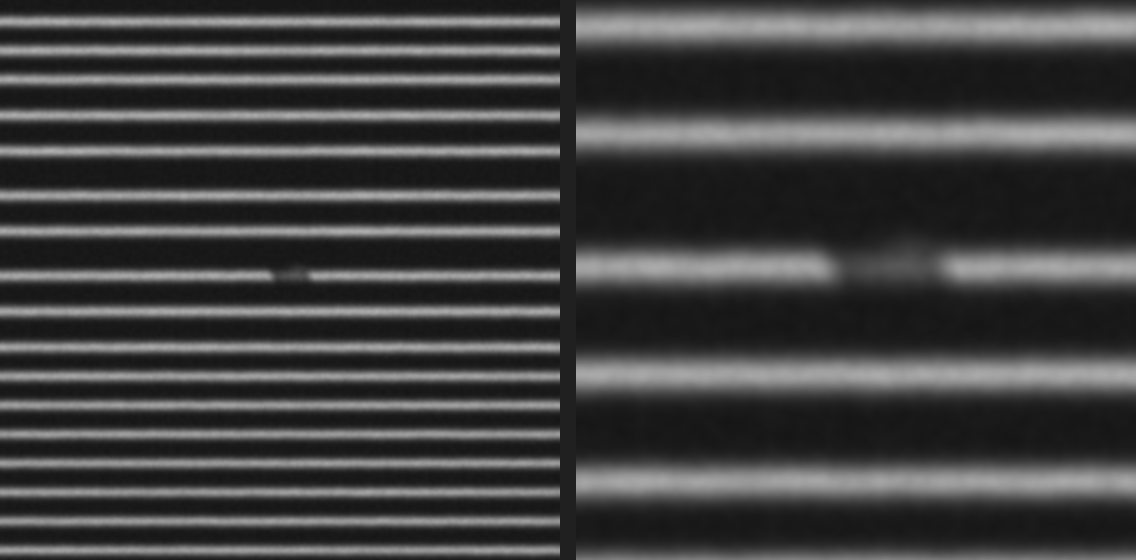
Left, the full canvas; right, a detail of the centre.
A WebGL 1 fragment shader for this pattern:

```glsl
precision highp float;

uniform vec2 u_resolution;

#define LINE_COUNT 17
#define FIRST_LINE 0.0387
#define TIGHT_GAP 0.0518
#define MEDIUM_GAP 0.0638
#define WIDE_GAP 0.0794
#define LINE_SIGMA 0.0076
#define LINE_GLOW 0.545
#define BASE_GRAY 0.094
#define BREAK_LINE 7.0
#define BREAK_CENTER 0.519
#define BREAK_HALF_WIDTH 0.035
#define GRAIN 0.022

vec2 gradientAt(vec2 cell) {
  vec2 h = fract(cell * vec2(0.1031, 0.1137));
  h += dot(h, h.yx + 33.33);
  float angle = 6.2832 * fract((h.x + h.y) * h.x * 7.31);
  return vec2(cos(angle), sin(angle));
}

float gradientNoise(vec2 p) {
  vec2 cell = floor(p);
  vec2 f = fract(p);
  vec2 s = f * f * f * (f * (f * 6.0 - 15.0) + 10.0);
  float a = dot(gradientAt(cell), f);
  float b = dot(gradientAt(cell + vec2(1.0, 0.0)), f - vec2(1.0, 0.0));
  float c = dot(gradientAt(cell + vec2(0.0, 1.0)), f - vec2(0.0, 1.0));
  float d = dot(gradientAt(cell + vec2(1.0, 1.0)), f - vec2(1.0, 1.0));
  return mix(mix(a, b, s.x), mix(c, d, s.x), s.y);
}

// Gaps are symmetric about the sixth one and tighten away from it
float gapAfter(float index) {
  float offset = abs(index - 5.0);
  if (offset > 3.5) return TIGHT_GAP;
  return abs(offset - 1.0) < 0.5 ? WIDE_GAP : MEDIUM_GAP;
}

float gaussian(float x) {
  return exp(-0.5 * x * x);
}

// One soft line with slight unevenness along its length
float lineGlow(vec2 p, float lineY, float index) {
  float row = index * 7.37;
  float wobble = 0.0009 * gradientNoise(vec2(p.x * 32.0, row));
  float lower = smoothstep(8.0, 12.0, index);
  float sigma = LINE_SIGMA * mix(1.0, 0.9, lower);
  float strength = mix(1.0, 0.92, lower);
  strength += 0.07 * gradientNoise(vec2(p.x * 38.0, row + 3.3));
  strength += 0.06 * gradientNoise(vec2(p.x * 5.0, row + 50.5));
  return strength * gaussian((p.y - lineY - wobble) / sigma);
}

// Dim gap in one line, with a faint smudge above its right half
float applyBreak(float glow, vec2 p, float lineY) {
  vec2 q = p - vec2(BREAK_CENTER, lineY);
  float edge = abs(q.x + 0.25 * q.y) - BREAK_HALF_WIDTH;
  float gap = 1.0 - smoothstep(-0.012, 0.009, edge);
  float residue = 0.33 + 0.12 * gaussian((q.x - 0.008) / 0.014);
  float smudge = 0.13 * gaussian(length((q - vec2(0.014, 0.014)) / vec2(0.012, 0.006)));
  return glow * mix(1.0, residue, gap) + smudge;
}

void main() {
  vec2 p = gl_FragCoord.xy / u_resolution;

  float glow = 0.0;
  float lineY = 1.0 - FIRST_LINE;
  for (int i = 0; i < LINE_COUNT; i++) {
    float index = float(i);
    float current = lineGlow(p, lineY, index);
    if (abs(index - BREAK_LINE) < 0.5) current = applyBreak(current, p, lineY);
    glow += current;
    lineY -= gapAfter(index);
  }

  // Fine grain and faint vertical streaks
  float grain = gradientNoise(p * 90.0) + 0.5 * gradientNoise(p * 170.0 + 17.0);
  float streaks = gradientNoise(vec2(p.x * 60.0, p.y * 3.0 + 80.5));
  float gray = BASE_GRAY + LINE_GLOW * glow;
  gray += GRAIN * (grain + 0.4 * streaks) * (0.6 + glow);

  gl_FragColor = vec4(vec3(clamp(gray, 0.0, 1.0)), 1.0);
}
```
